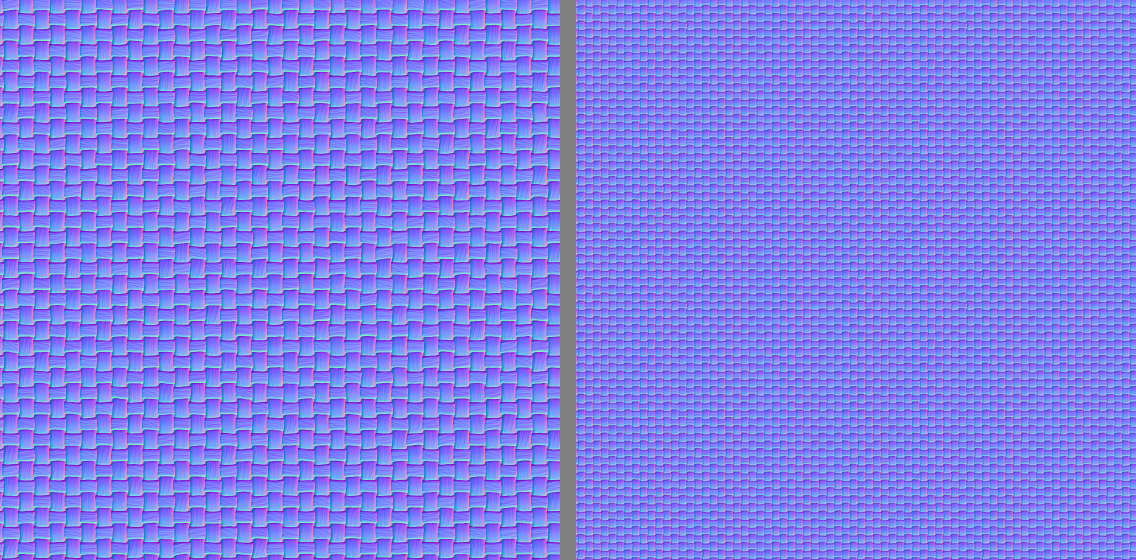
Left, the tile; right, the same tile 2 across and 2 down.
Give the GLSL for this texture map, as a WebGL 1 fragment shader.

```glsl
precision highp float;
// Tangent-space normal map of a plain basket weave with fibrous, slightly uneven strands.

uniform vec2 u_resolution;

#define CELLS 36.0                    // strands each way, must be even
#define PHASE vec2(0.19, 0.25)        // weave offset in cells
#define HALF_WIDTH vec2(0.455, 0.39)  // vertical strands, horizontal strands
#define BEND vec2(0.09, 0.03)         // rise and dive of the strands
#define ROLL vec2(0.125, 0.065)       // depth of the rolled long edges and ends
#define CROWN 0.13                    // roundness across a strand
#define FIBRE 0.0042                  // height of the fibres
#define WOBBLE 0.016                  // waviness of the whole weave
#define UNEVEN 0.10                   // variation between patches
#define TILT 0.20                     // differing slant of the patches
#define SLOPE_STEP 0.021              // distance used to measure slopes

const float PI = 3.14159265;
const float TAU = 6.2831853;

float hash(vec2 p) {
  return fract(sin(dot(p, vec2(127.1, 311.7))) * 43758.5);
}

// Layered fibre ridges, each patch with its own lean and phase
float fibres(float across, float along, float seed) {
  float lean = (seed - 0.3) * 12.0;
  float drift = 0.9 * sin(along * 4.0 + seed * 31.0 + across * 9.0);
  float phase = seed * 57.0 + drift;
  float fine = sin(across * 44.0 + along * lean + phase);
  float finer = 0.7 * sin(across * 67.0 - along * lean * 0.7 + phase * 1.7);
  float crease = 1.1 * sin(across * 21.0 + along * lean * 1.5 + phase * 0.6);
  // Strength fades in and out so the ridges break up
  float fade = 0.75 + 0.45 * sin(along * 6.0 + across * 11.0 + seed * 23.0);
  return (fine + finer) * fade + crease;
}

// Height of one family of strands; s.x runs across, s.y along.
float strand(vec2 s, float shift, float halfWidth, float halfLength, float bend) {
  float lane = floor(s.x);
  float t = s.y - 0.5 - lane - shift;
  float knot = floor(t * 0.5 + 0.5);
  float along = t - 2.0 * knot;
  vec2 id = mod(vec2(lane, knot), vec2(CELLS, CELLS * 0.5)) + shift * 57.0;
  float seed = hash(id);
  float seed2 = hash(id + 19.3);

  // Cubed offsets leave most patches straight and a few askew
  float skew = 4.0 * pow(abs(seed - 0.5), 3.0) * sign(seed - 0.5);
  float across = fract(s.x) - 0.5;
  across += UNEVEN * (0.8 * skew * along + 0.5 * (seed2 - 0.5));
  float ragged = sin(along * 7.0 + seed * 40.0 + sign(across) * 1.7);
  float w = halfWidth * (1.0 + UNEVEN * (0.6 * (seed2 - 0.5) + 0.22 * ragged));
  float len = halfLength * (1.0 + 0.2 * UNEVEN * sin(across * 11.0 + seed2 * 40.0));

  // Flat middle with tightly rolled rims
  float edge = pow(abs(across) / w, 8.0);
  float end = pow(abs(along) / len, 12.0);
  float slant = TILT * ((seed2 - 0.5) * across + 0.4 * (seed - 0.5) * along);
  return bend * cos(PI * along) - CROWN * across * across + slant
       - ROLL.x * edge - ROLL.y * end + FIBRE * fibres(across, along, seed);
}

// Periodic sines keep the distortion seamless
vec2 wobble(vec2 cell) {
  vec2 a = cell * TAU / CELLS;
  return WOBBLE * vec2(
    sin(5.0 * a.x + 13.0 * a.y) + 0.7 * sin(9.0 * a.x - 22.0 * a.y + 2.0),
    sin(14.0 * a.x - 4.0 * a.y + 1.0) + 0.7 * sin(23.0 * a.x + 7.0 * a.y));
}

float weaveHeight(vec2 cell) {
  vec2 q = cell - PHASE + wobble(cell);
  vec2 halfLength = 1.0 - HALF_WIDTH.yx;
  float warp = strand(q, 0.0, HALF_WIDTH.x, halfLength.x, BEND.x);
  float weft = strand(q.yx, 1.0, HALF_WIDTH.y, halfLength.y, BEND.y);
  return max(max(warp, weft), -0.22);
}

// Slopes to a normal, with the green axis pointing down
vec3 weaveNormal(vec2 cell) {
  vec2 e = vec2(SLOPE_STEP, 0.0);
  float dx = weaveHeight(cell + e.xy) - weaveHeight(cell - e.xy);
  float dy = weaveHeight(cell + e.yx) - weaveHeight(cell - e.yx);
  return normalize(vec3(-dx, dy, 2.0 * SLOPE_STEP));
}

void main() {
  // Four samples per pixel smooth the edges
  vec3 normal = vec3(0.0);
  for (int i = 0; i < 4; i++) {
    float k = float(i);
    vec2 offset = (vec2(mod(k, 2.0), floor(k * 0.5)) - 0.5) * 0.5;
    normal += weaveNormal((gl_FragCoord.xy + offset) / u_resolution * CELLS);
  }
  gl_FragColor = vec4(0.5 + 0.125 * normal, 1.0);
}
```
